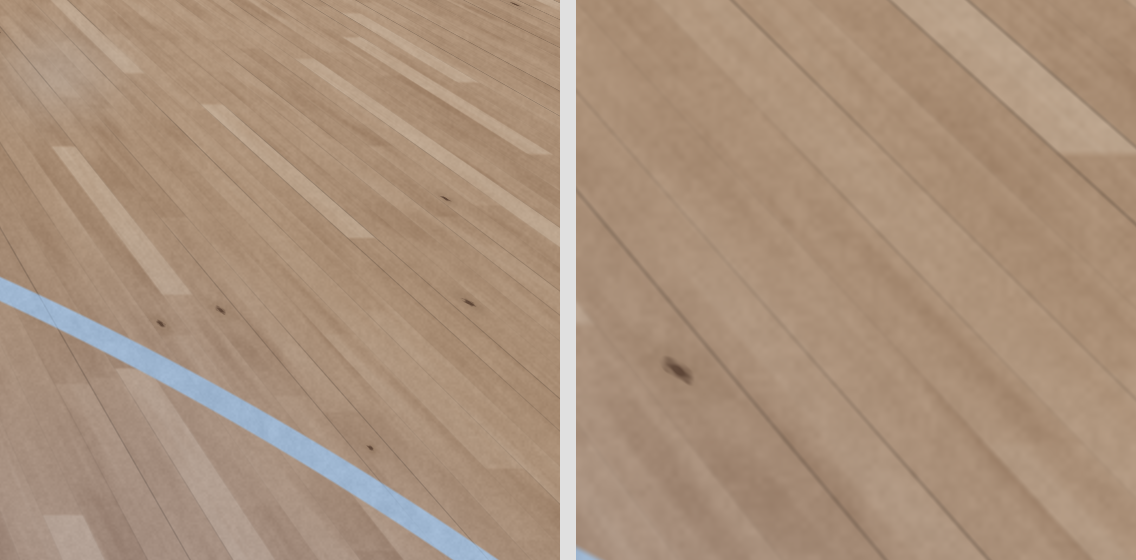
Left: the whole. Right: its middle third, enlarged.
Give the GLSL for this texture, as a three.js fragment shader.

```glsl
// Worn maple sports floor in perspective, crossed by a curved pale blue court line.
varying vec2 vUv;

// Perspective: boards converge on this point, above and left of the canvas
const vec2 VANISH = vec2(-0.65, 1.73);
const float BOARD_WIDTH = 0.044;
const float BOARD_MIN = 0.16;
const float BOARD_MAX = 0.42;
const float EDGE_BLUR = 0.0032;

// Wood
const vec3 WOOD_TAN = vec3(0.605, 0.490, 0.390);
const vec3 WOOD_MID = vec3(0.680, 0.573, 0.474);
const vec3 WOOD_PALE = vec3(0.735, 0.645, 0.555);
const vec3 COOL_SHIFT = vec3(-0.022, 0.002, 0.050);
const vec3 HAZE = vec3(0.71, 0.655, 0.61);
const vec3 KNOT = vec3(0.31, 0.22, 0.17);
const float KNOT_CHANCE = 0.06;
const float KNOT_SPACING = 0.12;
const float SEAM_DEPTH = 0.13;
const float SPECKLE = 0.022;

// Court line: y = start - slope * x - bend * x * x
const vec3 LINE_BLUE = vec3(0.62, 0.715, 0.82);
const float LINE_START = 0.484;
const float LINE_SLOPE = 0.456;
const float LINE_BEND = 0.134;

float hash(vec2 p) {
  vec3 q = fract(vec3(p.xyx) * 0.1031);
  q += dot(q, q.yzx + 33.33);
  return fract((q.x + q.y) * q.z);
}

float noise(vec2 p) {
  vec2 i = floor(p);
  vec2 f = fract(p);
  f = f * f * (3.0 - 2.0 * f);
  return mix(mix(hash(i), hash(i + vec2(1.0, 0.0)), f.x),
             mix(hash(i + vec2(0.0, 1.0)), hash(i + vec2(1.0, 1.0)), f.x), f.y);
}

// Random board shade: mostly middling, now and then clearly pale
float boardShade(vec2 id) {
  float h = hash(id + 17.0);
  return (h - 0.5) * 0.75 + 0.6 * step(0.83, h) - 0.12;
}

// Shade of one row of boards, from tan (-1) to pale (+1)
float rowTone(float row, float across, float depth) {
  float boardLength = mix(BOARD_MIN, BOARD_MAX, hash(vec2(row, 3.0)));
  float along = depth / boardLength + 9.0 * hash(vec2(row, 8.0));
  float board = floor(along);
  float soft = EDGE_BLUR * depth * depth / boardLength;
  float joint = smoothstep(1.0 - 2.0 * soft, 1.0, fract(along));
  float shade = mix(boardShade(vec2(row, board)), boardShade(vec2(row, board + 1.0)), joint);

  // Cloudy figure, drawn out along the board
  vec2 p = vec2(across * 1.3 + row * 7.0, depth * 15.0);
  p.x += 0.9 * noise(p * 0.8 + 40.0);
  float figure = noise(p) - 0.5 + 0.5 * (noise(p * vec2(2.3, 2.0) + 11.0) - 0.5);
  float dark = smoothstep(0.62, 0.95, noise(p * 0.9 + 70.0));
  return shade + 0.55 * figure - 0.5 * dark;
}

// x: dark core, y: soft brown halo of a knot
vec2 knotMask(float row, float across, float depth) {
  float cell = floor(depth / KNOT_SPACING);
  vec2 id = vec2(row, cell);
  float present = step(hash(id + 51.0), KNOT_CHANCE);
  float knotDepth = (cell + mix(0.25, 0.75, hash(id + 5.0))) * KNOT_SPACING;
  float knotAcross = row + mix(0.25, 0.75, hash(id + 9.0));
  vec2 offset = vec2((across - knotAcross) * BOARD_WIDTH / depth,
                     (depth - knotDepth) / (depth * depth));
  float size = mix(0.6, 1.2, hash(id + 23.0));
  float r = length(offset / vec2(0.0055, 0.0060)) / size;
  r += 0.6 * (noise(offset * 260.0 + id) - 0.5);
  return present * vec2(1.0 - smoothstep(0.3, 1.3, r), exp(-0.12 * r * r));
}

void main() {
  // Floor coordinates: across counts boards, depth grows towards the horizon
  float depth = 1.0 / (VANISH.y - vUv.y);
  float lateral = (vUv.x - VANISH.x) * depth;
  float across = lateral / BOARD_WIDTH;

  // Boards, blended softly over the nearest seam
  float seam = floor(across + 0.5);
  float side = across - seam;
  float soft = EDGE_BLUR * depth / BOARD_WIDTH;
  float tone = mix(rowTone(seam - 1.0, across, depth), rowTone(seam, across, depth),
                   smoothstep(-soft, soft, side));

  // Fine grain along the boards
  tone += 0.26 * (noise(vec2(lateral * 210.0, depth * 14.0)) - 0.5);
  tone += 0.20 * (noise(vec2(lateral * 75.0, depth * 9.0) + 30.0) - 0.5);
  vec3 color = mix(WOOD_MID, WOOD_PALE, clamp(tone, 0.0, 1.1));
  color = mix(color, WOOD_TAN, clamp(-tone, 0.0, 1.0));

  // Light: warm and bright far away, cool near, hazy glare at the upper left
  float cloud = noise(vUv * 3.0 + 5.0) - 0.5;
  color += COOL_SHIFT * (1.0 - smoothstep(0.0, 0.85, vUv.x * 0.45 + vUv.y + 0.3 * cloud));
  color += 0.018 * smoothstep(0.5, 1.0, vUv.y);
  vec2 glare = (vUv - vec2(0.10, 0.87)) / vec2(0.11, 0.08);
  color = mix(color, HAZE, 0.5 * exp(-dot(glare, glare)));

  // Knots
  vec2 knot = knotMask(floor(across), across, depth);
  color = mix(color, WOOD_TAN * 0.93, 0.5 * knot.y);
  color = mix(color, KNOT, 0.8 * knot.x);

  // Court line
  float middle = LINE_START - LINE_SLOPE * vUv.x - LINE_BEND * vUv.x * vUv.x;
  float edge = abs(vUv.y - middle) - (0.0215 + 0.0075 * vUv.x);
  float line = 1.0 - smoothstep(-0.003, 0.003, edge);
  vec3 paint = LINE_BLUE + 0.03 * (noise(vUv * 45.0) - 0.5) + 0.02 * cloud;
  color = mix(color, paint, line);

  // Seams: thin dark gaps that come and go
  float gap = 1.0 - smoothstep(0.0, 0.0030 * depth / BOARD_WIDTH, abs(side));
  float wear = smoothstep(0.5, 0.9, noise(vec2(seam * 5.3, depth * 6.0)));
  color *= 1.0 - SEAM_DEPTH * gap * (0.15 + wear) * (1.0 - 0.6 * line);

  // Speckle
  color += SPECKLE * (noise(vUv * 260.0) + noise(vUv * 120.0 + 60.0) - 1.0);
  gl_FragColor = vec4(color, 1.0);
}
```
